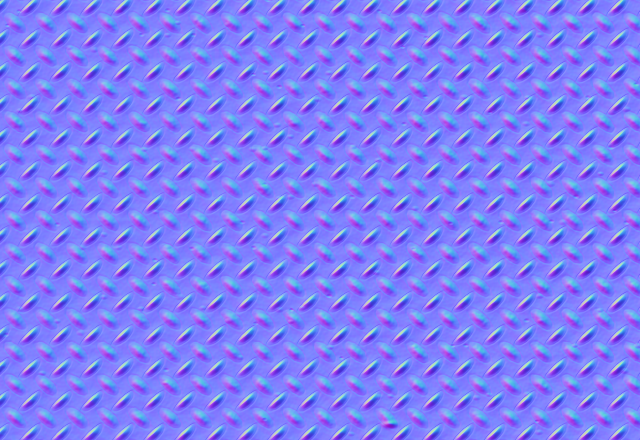
Write a Shadertoy shader that draws this texture map.

```glsl
const vec2 REPEATS = vec2(20.67, 13.37);      // tiles across and down
const vec2 PERIOD = vec2(1.0, 1.06);          // tile size in column widths
const vec2 PHASE = vec2(-0.013, 0.165);       // centre of the first rising tread
const vec2 TREAD_AXIS = vec2(0.731, 0.682);   // long direction of a rising tread
const float TREAD_LENGTH = 0.35;              // half length
const vec2 RISING_WIDTHS = vec2(0.165, 0.075); // lower and upper flank
const vec2 FALLING_WIDTHS = vec2(0.16, 0.17);
const float RISING_HEIGHT = 0.125;
const float FALLING_HEIGHT = 0.072;
const float RISING_SKEW = 0.045;              // crest shift towards the steep flank
const vec2 HALO_SIZE = vec2(0.33, 0.21);
const float HALO_HEIGHT = 0.042;
const float GROOVE_DEPTH = 0.007;
const float RAGGEDNESS = 0.16;
const float WAVE_HEIGHT = 0.02;
const float GRAIN_HEIGHT = 0.004;
const float NICK_CHANCE = 0.07;
const float NICK_HEIGHT = 0.018;
const vec2 DENT_POSITION = vec2(0.609, 0.036); // fraction of the canvas
const vec2 DENT_SIZE = vec2(0.27, 0.13);
const float DENT_HEIGHT = 0.13;
const vec2 SLOPE_GAIN = vec2(0.82, 1.05);     // red and green response

vec2 hash2(vec2 p) {
    vec3 q = fract(p.xyx * vec3(0.1031, 0.1030, 0.0973));
    q += dot(q, q.yzx + 33.33);
    return fract((q.xx + q.yz) * q.zy);
}

float gradientDot(vec2 corner, vec2 offset) {
    return dot(hash2(corner) * 2.0 - 1.0, offset);
}

float gradientNoise(vec2 p) {
    vec2 i = floor(p), f = fract(p);
    vec2 u = f * f * f * (f * (f * 6.0 - 15.0) + 10.0);
    vec2 e = vec2(0.0, 1.0);
    return mix(
        mix(gradientDot(i, f), gradientDot(i + e.yx, f - e.yx), u.x),
        mix(gradientDot(i + e, f - e), gradientDot(i + 1.0, f - 1.0), u.x), u.y);
}

// Raised lozenge; q.x runs along it, q.y across it
float tread(vec2 q, vec2 widths, float peak, float skew, float ragged) {
    vec2 halo = q / HALO_SIZE;
    float h = HALO_HEIGHT * exp(-dot(halo, halo));
    q.y -= skew;
    float d = length(q / vec2(TREAD_LENGTH, q.y < 0.0 ? widths.x : widths.y)) + ragged;
    h += peak * (1.0 - smoothstep(0.0, 1.05, d));
    float ring = (d - 1.25) / 0.17;
    return h - GROOVE_DEPTH * exp(-ring * ring);
}

// Sparse small bumps and pits
float nicks(vec2 p) {
    vec2 cell = floor(p * 2.5);
    vec2 r = hash2(cell + 71.0);
    vec2 q = fract(p * 2.5) - 0.5 - 0.3 * (hash2(cell + 19.0) - 0.5);
    float bump = 1.0 - smoothstep(0.0, mix(0.18, 0.34, r.y), length(q * vec2(0.8, 1.2)));
    return step(r.x, NICK_CHANCE) * NICK_HEIGHT * sign(r.y - 0.4) * bump;
}

float plateHeight(vec2 p) {
    float ragged = RAGGEDNESS * gradientNoise(p * 7.0);
    float h = WAVE_HEIGHT * gradientNoise(p * vec2(2.2, 2.8) + 5.0)
            + GRAIN_HEIGHT * gradientNoise(p * 9.0) + nicks(p);

    // Two interleaved lattices of treads
    for (int kind = 0; kind < 2; kind++) {
        bool rising = kind == 0;
        vec2 offset = PHASE + 0.5 * float(kind);
        vec2 nearest = floor(p / PERIOD - offset + 0.5);
        for (int j = -1; j <= 1; j++)
        for (int i = -1; i <= 1; i++) {
            vec2 id = nearest + vec2(i, j);
            vec2 m = p - (id + offset) * PERIOD;
            if (!rising) m.x = -m.x;
            vec2 q = vec2(dot(m, TREAD_AXIS), dot(m, vec2(-TREAD_AXIS.y, TREAD_AXIS.x)));
            float wear = mix(0.88, 1.1, hash2(id + 40.0 * float(kind)).x);
            h += rising
                ? tread(q, RISING_WIDTHS, RISING_HEIGHT * wear, RISING_SKEW, 0.5 * ragged)
                : tread(q, FALLING_WIDTHS, FALLING_HEIGHT * wear, 0.0, ragged);
        }
    }

    // One larger blemish
    vec2 dent = (p - DENT_POSITION * REPEATS * PERIOD) / DENT_SIZE;
    return h + DENT_HEIGHT * exp(-2.0 * dot(dent, dent));
}

void mainImage(out vec4 fragColor, in vec2 fragCoord) {
    vec2 uv = fragCoord / iResolution.xy;
    vec2 p = uv * REPEATS * PERIOD;

    // Slope measured over about one pixel for smooth edges
    float span = max(0.015, 0.5 * REPEATS.x / iResolution.x);
    vec2 e = vec2(span, 0.0);
    vec2 slope = vec2(plateHeight(p + e) - plateHeight(p - e),
                      plateHeight(p + e.yx) - plateHeight(p - e.yx)) / (2.0 * span);

    // Slope to normal colour, slightly stronger to the right
    slope *= SLOPE_GAIN * mix(0.96, 1.12, uv.x);
    vec3 normal = normalize(vec3(slope.x, -slope.y, 1.0));
    fragColor = vec4(0.5 + 0.5 * normal, 1.0);
}
```
